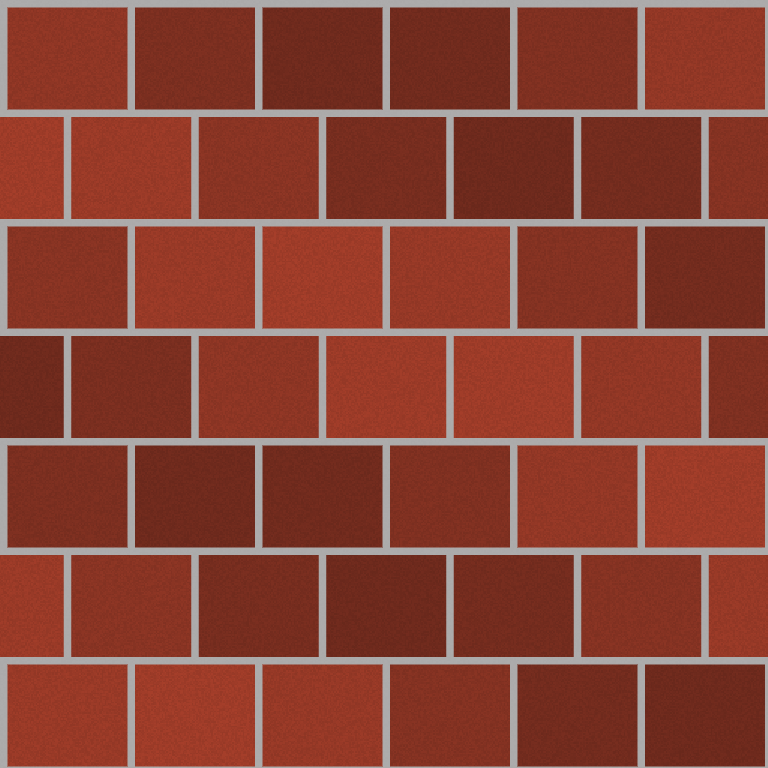
A Shadertoy shader for this texture:

```glsl
// Running-bond brick wall with grey joints: each brick is a box distance, and
// alternate courses shift by half a brick. A cosine wave over brick and course
// numbers sets each brick's tone; hashed grain roughens the surface.

const float UNIT = 1.0 / 512.0;              // layout unit, as a share of the canvas
const vec2  PITCH = vec2(85.0, 73.0) * UNIT; // brick plus one joint
const float JOINT = 5.0 * UNIT;              // joint width
const float COURSE_SHIFT = 0.5;              // offset of odd courses, in bricks

const vec3 DARK_BRICK  = vec3(0.430, 0.163, 0.112);
const vec3 LIGHT_BRICK = vec3(0.622, 0.234, 0.158);
const vec3 MORTAR      = vec3(0.675, 0.671, 0.671);

const vec2  TONE_STEP  = vec2(0.80, -1.37);  // wave phase per brick and per course
const float TONE_PHASE = -1.92;
const float GRAIN_CELLS  = 512.0;            // grains across the canvas
const float BRICK_GRAIN  = 0.10;
const float MORTAR_GRAIN = 0.015;

// Sine-free hash, 0 to 1
float hash(vec2 p) {
    vec3 q = fract(vec3(p.xyx) * 0.1031);
    q += dot(q, q.yzx + 33.33);
    return fract((q.x + q.y) * q.z);
}

float boxDistance(vec2 p, vec2 halfSize) {
    vec2 d = abs(p) - halfSize;
    return max(d.x, d.y);
}

// Colour of a whole brick from its column and course
vec3 brickColour(vec2 id) {
    float tone = 0.5 - 0.5 * cos(dot(id, TONE_STEP) + TONE_PHASE);
    return mix(DARK_BRICK, LIGHT_BRICK, tone);
}

void mainImage(out vec4 fragColor, in vec2 fragCoord) {
    // Courses are counted down from the top edge
    vec2 p = fragCoord / iResolution.xy;
    p.y = 1.0 - p.y;
    float pixel = 1.0 / min(iResolution.x, iResolution.y);

    // Brick cell, with the joint split evenly around it
    vec2 grid = (p - 0.5 * JOINT) / PITCH;
    grid.x += COURSE_SHIFT * mod(floor(grid.y), 2.0);
    vec2 id = floor(grid);
    vec2 local = (fract(grid) - 0.5) * PITCH;

    // Smoothed brick coverage
    float d = boxDistance(local, 0.5 * (PITCH - JOINT));
    float coverage = clamp(0.5 - d / pixel, 0.0, 1.0);

    // Surface grain
    float grain = hash(floor(p * GRAIN_CELLS)) - 0.5;
    vec3 brick = brickColour(id) * (1.0 + BRICK_GRAIN * grain);
    vec3 mortar = MORTAR * (1.0 + MORTAR_GRAIN * grain);

    fragColor = vec4(mix(mortar, brick, coverage), 1.0);
}
```
